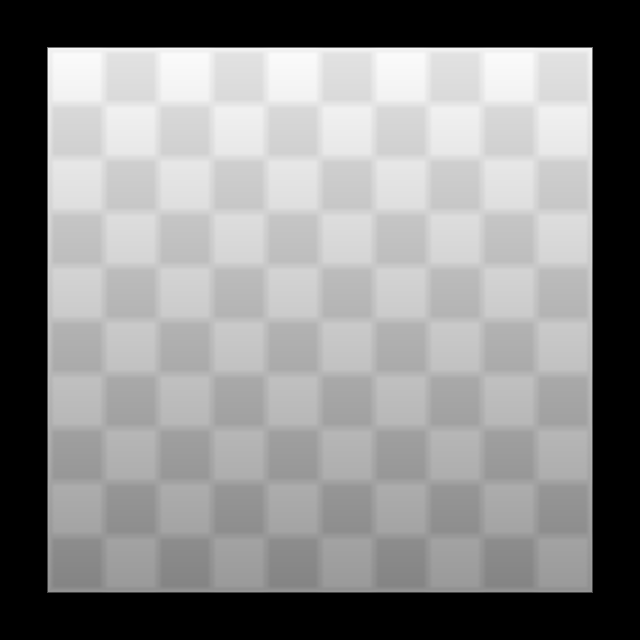
Give the GLSL for this pattern, as a WebGL 1 fragment shader.

```glsl
precision mediump float;

uniform vec2 u_resolution;

#define CELLS 10.0          // squares across and down
#define PANEL_HALF 0.4257   // half the panel side
#define PITCH 0.0844        // distance between grid lines
#define SEAM 0.0080         // soft half width of a grid line
#define EDGE_BLUR 0.0016    // softness of the panel outline
#define TONE_TOP 0.938      // mean grey at the top
#define TONE_BOTTOM 0.557   // mean grey at the bottom
#define CONTRAST_TOP 0.048  // half the step between squares
#define CONTRAST_BOTTOM 0.043
#define RIM_GLOW 0.025      // thin lighter rim inside the outline

// Alternates between -1 and 1, passing softly through 0 at each grid line
float softSquareWave(float x) {
  float cell = clamp(floor(x), 0.0, CELLS - 1.0);
  float side = mod(cell, 2.0) * 2.0 - 1.0;
  float lineDistance = abs(x - floor(x + 0.5)) * PITCH;
  return side * smoothstep(0.0, SEAM, lineDistance);
}

float boxDistance(vec2 p, float halfSize) {
  vec2 d = abs(p) - halfSize;
  return max(d.x, d.y);
}

void main() {
  vec2 uv = gl_FragCoord.xy / u_resolution;
  vec2 centered = uv - 0.5;
  vec2 grid = centered / PITCH + 0.5 * CELLS;

  // Checkerboard, with the lower left square dark
  float checker = -softSquareWave(grid.x) * softSquareWave(grid.y);

  // Vertical shading
  float height = clamp(centered.y / (2.0 * PANEL_HALF) + 0.5, 0.0, 1.0);
  float tone = mix(TONE_BOTTOM, TONE_TOP, height);
  float contrast = mix(CONTRAST_BOTTOM, CONTRAST_TOP, height);
  float grey = tone + contrast * checker;

  // Lighter rim and soft outline on black
  float d = boxDistance(centered, PANEL_HALF);
  grey += RIM_GLOW * smoothstep(-0.006, -0.002, d);
  float blur = max(EDGE_BLUR, 0.75 / min(u_resolution.x, u_resolution.y));
  float inside = 1.0 - smoothstep(-blur, blur, d);

  gl_FragColor = vec4(vec3(clamp(grey, 0.0, 1.0) * inside), 1.0);
}
```
